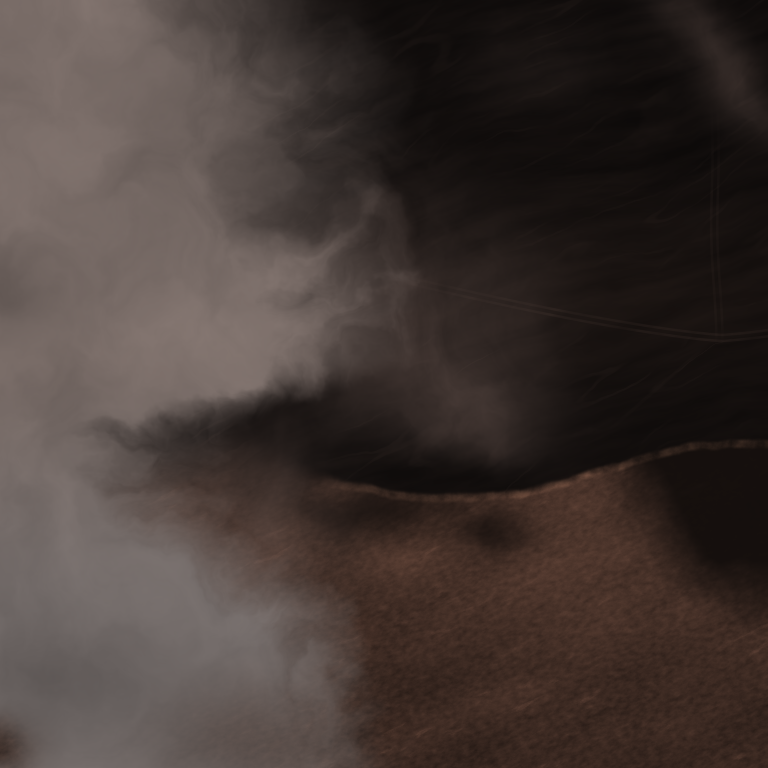
This texture is drawn by a three.js fragment shader. Its source:

```glsl
// Pale smoke drifting over a dark plain and a sunlit brown slope, seen from above
varying vec2 vUv;

vec2 hashGradient(vec2 cell) {
  vec2 q = vec2(dot(cell, vec2(127.1, 311.7)), dot(cell, vec2(269.5, 183.3)));
  return fract(sin(q) * 43758.5) * 2.0 - 1.0;
}

float gradientNoise(vec2 p) {
  vec2 i = floor(p), f = fract(p);
  vec2 u = f * f * f * (f * (f * 6.0 - 15.0) + 10.0);
  float low = mix(dot(hashGradient(i), f),
                  dot(hashGradient(i + vec2(1, 0)), f - vec2(1, 0)), u.x);
  float high = mix(dot(hashGradient(i + vec2(0, 1)), f - vec2(0, 1)),
                   dot(hashGradient(i + 1.0), f - 1.0), u.x);
  return mix(low, high, u.y);
}

float fbm(vec2 p) {
  float sum = 0.0, amplitude = 0.6;
  for (int i = 0; i < 6; i++) {
    sum += amplitude * gradientNoise(p);
    p = mat2(1.6, 1.2, -1.2, 1.6) * p + 7.3;
    amplitude *= 0.5;
  }
  return sum;
}

// Soft elliptical spot, 1 at its centre
float puff(vec2 p, vec2 centre, vec2 radius) {
  vec2 d = (p - centre) / radius;
  return exp(-dot(d, d));
}

float stroke(float distance, float width) {
  return 1.0 - smoothstep(width * 0.3, width, abs(distance));
}

float ridgeHeight(float x) {
  return 0.355 + 0.07 * smoothstep(0.62, 0.95, x)
    + 0.018 * (1.0 - smoothstep(0.42, 0.55, x)) + 0.008 * fbm(vec2(x * 24.0, 3.0));
}

vec3 terrain(vec2 p) {
  // Dark plain with eroded streaks and thin gullies
  vec2 bent = p + 0.05 * vec2(fbm(p * 4.0), fbm(p * 4.0 + 19.0));
  float streaks = fbm(vec2(bent.x * 6.0 + bent.y * 4.0, bent.y * 45.0 - bent.x * 14.0));
  float gullies = stroke(gradientNoise(vec2(bent.x * 7.0, bent.y * 26.0 - bent.x * 15.0)), 0.05);
  vec3 plain = vec3(0.062, 0.048, 0.044) + vec3(0.045, 0.034, 0.029) * streaks;
  plain += vec3(0.022, 0.017, 0.015) * gullies * smoothstep(-0.1, 0.3, fbm(p * 9.0));
  plain += vec3(0.035, 0.025, 0.02) * puff(p, vec2(0.85, 0.62), vec2(0.3, 0.13));

  // Paired tracks crossing the plain
  float roadY = 0.56 + 0.095 * pow(abs(p.x - 0.94) / 0.49, 1.3);
  float road = stroke(abs(p.y - roadY) - 0.004, 0.0025) * smoothstep(0.44, 0.7, p.x);
  float trackX = 0.934 - 0.02 * (p.y - 0.6) + 0.002 * sin(p.y * 25.0);
  road += 0.6 * stroke(abs(p.x - trackX) - 0.004, 0.0025)
    * smoothstep(0.55, 0.58, p.y) * (1.0 - smoothstep(0.74, 0.88, p.y));
  road += 0.4 * stroke(p.x - 0.92 + 1.15 * (0.55 - p.y), 0.005)
    * smoothstep(0.43, 0.48, p.y) * (1.0 - smoothstep(0.53, 0.55, p.y));
  plain += vec3(0.055, 0.043, 0.038) * road * (0.6 + 0.8 * fbm(p * 30.0));

  // Sunlit slope with diagonal grain and sparse bright scratches
  vec2 slant = vec2(p.x + p.y * 0.6, p.y - p.x * 0.5);
  float patches = fbm(slant * vec2(6.0, 15.0));
  float grain = fbm(slant * vec2(75.0, 130.0));
  float scratches = smoothstep(0.12, 0.45, fbm(slant * vec2(20.0, 75.0) + 5.0));
  float light = 0.9 + 0.35 * patches + 0.42 * grain
    + 0.4 * scratches * smoothstep(-0.15, 0.25, patches)
    + 0.25 * puff(p, vec2(0.75, 0.28), vec2(0.15, 0.11))
    + 0.3 * puff(p, vec2(0.51, 0.27), vec2(0.06, 0.025))
    - 0.1 * (1.0 - smoothstep(0.0, 0.2, p.y));
  vec3 slope = vec3(0.27, 0.187, 0.153) * light;

  // Cloud shadows on the slope
  vec2 w = p + 0.06 * vec2(fbm(p * 8.0 + 4.0), fbm(p * 8.0 + 31.0));
  float shade = smoothstep(0.18, 0.28, w.y) * smoothstep(-0.06, 0.07, w.x - 1.05 + 0.62 * w.y);
  shade = max(shade, 0.7 * puff(w, vec2(0.64, 0.305), vec2(0.06, 0.03)));
  shade = max(shade, 0.75 * puff(w, vec2(0.48, 0.34), vec2(0.14, 0.035)));
  slope = mix(slope, vec3(0.07, 0.051, 0.044), clamp(shade, 0.0, 0.93));

  // Broken bright crest, dissolving to the left
  float rise = p.y - ridgeHeight(p.x);
  float blur = mix(0.07, 0.007, smoothstep(0.3, 0.46, p.x));
  vec3 ground = mix(slope, plain, smoothstep(-blur, blur, rise));
  float crest = stroke(rise + 0.003, 0.008) * smoothstep(0.39, 0.52, p.x);
  return ground + vec3(0.13, 0.092, 0.07) * crest * max(0.0, 0.55 + 1.8 * fbm(p * 45.0));
}

void main() {
  vec2 p = vUv;
  vec2 warp = vec2(fbm(p * 5.0 + 2.0), fbm(p * 5.0 + 23.0));
  vec2 w = p + 0.065 * warp;
  float billow = fbm(w * 6.0 + warp);
  float wisps = fbm(w * 13.0 + 1.5 * warp + 40.0);
  vec3 colour = terrain(p);

  // Thin haze and detached wisps
  float veil = 0.55 * puff(w, vec2(0.6, 0.46), vec2(0.09, 0.08))
    + 0.42 * puff(w, vec2(0.51, 0.54), vec2(0.12, 0.09))
    + 0.25 * puff(w, vec2(0.63, 0.6), vec2(0.1, 0.11))
    + 0.22 * puff(w, vec2(0.47, 0.69), vec2(0.13, 0.08));
  veil *= smoothstep(0.37, 0.45, w.y + 0.12 * (w.x - 0.55));
  veil += 0.65 * puff(w, vec2(0.29, 0.32), vec2(0.13, 0.11))
    + 0.14 * puff(w, vec2(0.7, 0.92), vec2(0.09, 0.05))
    + 0.5 * puff(w, vec2(0.94, 0.91 - (w.x - 0.94) * 0.8), vec2(0.08, 0.045));
  veil *= max(0.0, 1.0 + 0.9 * billow + 0.7 * wisps);
  colour = mix(colour, vec3(0.42, 0.345, 0.32), 1.0 - exp(-veil));

  // Main bank, bounded on the right by a winding edge
  float edge = 0.475 - 0.225 * smoothstep(0.1, 0.38, w.y) + 0.21 * smoothstep(0.44, 0.53, w.y)
    + 0.05 * smoothstep(0.7, 0.82, w.y) - 0.08 * smoothstep(0.88, 1.0, w.y);
  float inside = edge - w.x + 0.1 * billow + 0.05 * wisps;
  float reach = mix(0.13, 0.3, smoothstep(0.58, 0.8, p.y));
  float cover = smoothstep(-0.065, reach, inside);
  cover *= 1.0 - 0.45 * puff(w, vec2(0.34, 0.03), vec2(0.14, 0.08));
  cover *= 1.0 - 0.8 * puff(w, vec2(0.0, 0.025), vec2(0.05, 0.04));
  vec3 smoke = mix(vec3(0.47, 0.44, 0.432), vec3(0.495, 0.442, 0.422), smoothstep(0.2, 0.55, p.y));
  smoke *= 0.98 + 0.2 * billow + 0.08 * wisps + 0.06 * puff(p, vec2(0.28, 0.55), vec2(0.1, 0.09))
    - 0.14 * puff(w, vec2(0.0, 0.62), vec2(0.07, 0.06))
    - 0.14 * puff(w, vec2(0.05, 0.13), vec2(0.16, 0.06))
    - 0.1 * puff(w, vec2(0.27, 0.83), vec2(0.12, 0.15));
  colour = mix(colour, smoke, clamp(cover, 0.0, 0.97));

  gl_FragColor = vec4(colour, 1.0);
}
```
